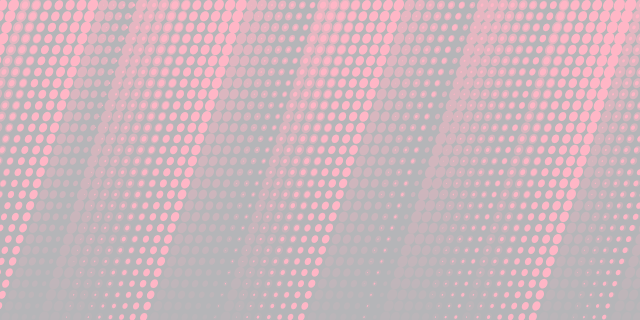
A Shadertoy shader for this background:

```glsl
const vec3 GRAY = vec3(0.71, 0.71, 0.72);
const vec3 PINK = vec3(1.0, 0.715, 0.775);

// Layout units: the canvas is HEIGHT units tall
const float HEIGHT = 384.0;
const float SLANT = 0.3125;
const float ROW_PITCH = 13.37;
const float ROW_PHASE = 0.26;
const float COLUMN_PITCH = 12.8;

// Band borders, measured along the top edge, and radius offset of each band
const int BANDS = 11;
const float SHARP_EDGES[12] = float[12](-70.0, 25.0, 120.0, 205.0, 298.0, 383.0,
    487.0, 562.0, 672.0, 765.0, 850.0, 945.0);
const float SHARP_GAIN[11] = float[11](0.2, 0.1, -3.6, 0.4, -3.7, 0.0,
    -3.3, -2.4, 0.9, -1.5, -3.0);
const float SOFT_EDGES[12] = float[12](-65.0, 25.0, 120.0, 165.0, 298.0, 383.0,
    487.0, 575.0, 672.0, 765.0, 852.0, 940.0);
const float SOFT_GAIN[11] = float[11](0.0, 0.0, 0.0, 0.8, 0.1, 0.8,
    0.0, 0.8, 0.0, 0.3, 0.8);

// Distance to a tilted oval of the given mean radius
float ovalDistance(vec2 offset, float radius) {
    const vec2 axis = vec2(0.5, 0.866);
    float along = dot(offset, axis);
    float across = dot(offset, vec2(axis.y, -axis.x));
    return length(vec2(along * 0.88, across * 1.13)) - radius;
}

float sharpRadius(float t, float height, float gain) {
    return mix(4.5, 6.8, height) + gain - (1.0 - t) * mix(5.2, 3.0, height);
}

float softRadius(float t, float height, float gain) {
    return mix(5.6, 6.8, height) + gain - t * 3.5;
}

// Distance to the slanted dot lattice between two borders
float bandDistance(vec2 p, float left, float right, float gain, bool sharp) {
    float columns = max(1.0, round((right - left) / COLUMN_PITCH));
    float pitch = (right - left) / columns;
    float row = round(p.y / ROW_PITCH - ROW_PHASE);
    float nearest = 1e3;
    for (int j = -1; j <= 1; j++) {
        float y = (row + float(j) + ROW_PHASE) * ROW_PITCH;
        float rowStart = left - SLANT * (HEIGHT - y);
        float column = floor((p.x - rowStart) / pitch);
        for (int i = -1; i <= 1; i++) {
            float c = clamp(column + float(i), 0.0, columns - 1.0) + 0.5;
            float t = c / columns;
            float height = y / HEIGHT;
            float radius = sharp ? sharpRadius(t, height, gain)
                                 : softRadius(t, height, gain);
            if (radius > 0.2) {
                vec2 center = vec2(rowStart + c * pitch, y);
                nearest = min(nearest, ovalDistance(p - center, radius));
            }
        }
    }
    return nearest;
}

float coverage(float distance, float pixel) {
    return clamp(0.5 - distance / pixel, 0.0, 1.0);
}

void mainImage(out vec4 fragColor, in vec2 fragCoord) {
    float pixel = HEIGHT / iResolution.y;
    vec2 p = fragCoord * pixel;

    // Nearest dot of each layer
    float softDots = 1e3;
    float sharpDots = 1e3;
    for (int i = 0; i < BANDS; i++) {
        softDots = min(softDots, bandDistance(p, SOFT_EDGES[i],
            SOFT_EDGES[i + 1], SOFT_GAIN[i], false));
        sharpDots = min(sharpDots, bandDistance(p, SHARP_EDGES[i],
            SHARP_EDGES[i + 1], SHARP_GAIN[i], true));
    }

    // Soft dots fade toward the bottom, sharp dots stay solid
    float softAlpha = mix(0.07, 0.7, p.y / HEIGHT);
    vec3 color = mix(GRAY, PINK, softAlpha * coverage(softDots, pixel));
    color = mix(color, PINK, coverage(sharpDots, pixel));
    fragColor = vec4(color, 1.0);
}
```
